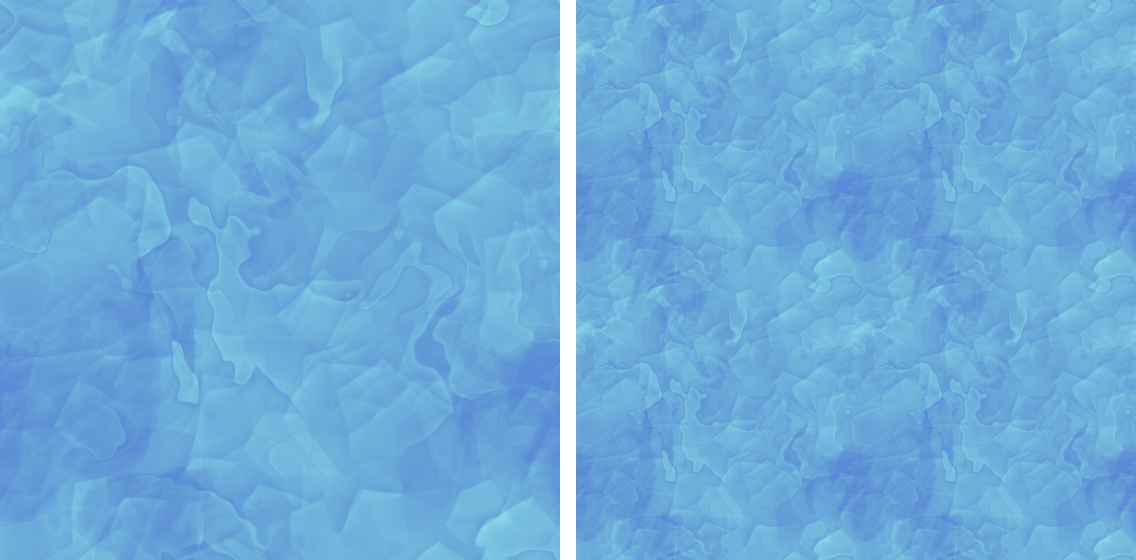
Left: one tile. Right: repeated 2 by 2.
Reproduce this texture procedurally as a Shadertoy shader.

```glsl
// Seamless blue ice: faint overlapping plates, rounded cells, creased folds
// and dark crusty hollows are summed into one tone, which picks the colour.
// Every layer lives on a grid with a whole number of cells, so it tiles.

#define DEEP_BLUE vec3(0.38, 0.60, 0.84)
#define TONE_MEAN 0.53
#define BROAD_AMOUNT 1.25
#define PLATE_EDGE 0.55
#define PLATE_TONE 0.30
#define CELL_TONE 0.24
#define CELL_RIDGE 0.26
#define FOLD_AMOUNT 0.85
#define CRUST_DEPTH 0.40
#define GRAIN 2.2
#define EDGE_WIDTH 0.002
#define LIGHT vec2(-0.6, 0.8)

float hash(vec2 p) {
    return fract(sin(dot(p, vec2(127.1, 311.7))) * 43758.5453);
}

vec2 hash2(vec2 p) {
    return vec2(hash(p), hash(p + 17.3));
}

// Value noise that wraps after n cells
float noise(vec2 uv, float n, float seed) {
    vec2 p = uv * n, i = floor(p), f = p - i;
    f = f * f * f * (f * (f * 6.0 - 15.0) + 10.0);
    vec2 a = mod(i, n) + seed, b = mod(i + 1.0, n) + seed;
    return mix(mix(hash(a), hash(vec2(b.x, a.y)), f.x),
               mix(hash(vec2(a.x, b.y)), hash(b), f.x), f.y);
}

float fbm(vec2 uv, float n, float seed, int octaves) {
    float sum = 0.0, total = 0.0, gain = 1.0;
    for (int i = 0; i < octaves; i++) {
        sum += gain * noise(uv, n, seed);
        total += gain;
        gain *= 0.5;
        n *= 2.0;
        seed += 5.7;
    }
    return sum / total;
}

// Bright on the positive side of an edge, dark on the other, fading away
float lip(float d, float width, float fade) {
    return d / (abs(d) + width) * exp(-abs(d) / fade);
}

// Scattered translucent five-sided plates, one per grid cell
float plates(vec2 uv, float n, float seed) {
    vec2 p = uv * n, cell = floor(p);
    float tone = 0.0;
    for (int y = -1; y <= 1; y++)
    for (int x = -1; x <= 1; x++) {
        vec2 c = cell + vec2(x, y);
        vec2 id = mod(c, n) + seed;
        vec2 rel = p - c - hash2(id);
        float turn = hash(id + 3.1), d = -9.0, edge = 0.0;
        for (int k = 0; k < 5; k++) {
            vec2 rnd = hash2(id + 7.7 + 2.3 * float(k));
            float angle = 6.2832 * (float(k) + 0.5 * rnd.x + 5.0 * turn) / 5.0;
            vec2 normal = vec2(cos(angle), sin(angle));
            float side = dot(rel, normal) - mix(0.24, 0.58, rnd.y);
            if (side > d) {
                d = side;
                edge = (0.3 + 0.7 * dot(normal, LIGHT)) * (0.4 + 0.6 * rnd.x);
            }
        }
        d /= n;
        vec2 tilt = hash2(id + 41.0) - 0.5;
        float inside = 1.0 - smoothstep(-EDGE_WIDTH, EDGE_WIDTH, d);
        tone += PLATE_TONE * inside * (hash(id + 29.0) - 0.5 + dot(rel, tilt));
        tone += PLATE_EDGE * edge * lip(-d, EDGE_WIDTH, 0.011);
    }
    return tone;
}

// Weighted Voronoi cells, whose borders are arcs: x = tone, y = border gap
vec2 roundCells(vec2 uv, float n, float seed) {
    vec2 p = uv * n, cell = floor(p);
    float nearest = 9.0, second = 9.0, tone = 0.0;
    for (int y = -2; y <= 2; y++)
    for (int x = -2; x <= 2; x++) {
        vec2 c = cell + vec2(x, y);
        vec2 id = mod(c, n) + seed;
        float d = length(p - c - hash2(id)) * mix(0.75, 1.35, hash(id + 9.1));
        if (d < nearest) {
            second = nearest;
            nearest = d;
            tone = hash(id + 23.0) - 0.5;
        } else second = min(second, d);
    }
    return vec2(tone, second - nearest);
}

void mainImage(out vec4 fragColor, in vec2 fragCoord) {
    vec2 uv = fragCoord / iResolution.xy;
    vec2 warp = vec2(fbm(uv, 4.0, 3.0, 4), fbm(uv, 4.0, 61.0, 4)) - 0.5;
    vec2 bent = uv + 0.45 * warp, nudged = uv + 0.05 * warp;

    // Broad drift and plates
    float tone = TONE_MEAN + BROAD_AMOUNT * (fbm(bent, 3.0, 11.0, 4) - 0.5);
    tone += plates(nudged, 5.0, 83.0) + plates(nudged, 8.0, 131.0);

    // Rounded cells with pale ridges that come and go
    vec2 cells = roundCells(uv + 0.12 * warp, 9.0, 37.0);
    float ridgeMask = smoothstep(0.35, 0.8, noise(uv, 6.0, 19.0));
    tone += CELL_TONE * cells.x * smoothstep(0.0, 0.07, cells.y);
    tone += CELL_RIDGE * ridgeMask * exp(-cells.y / 0.04);

    // Creased folds at two scales
    float fold = fbm(bent, 4.0, 47.0, 3) - 0.5;
    float crease = fbm(bent, 7.0, 71.0, 3) - 0.5;
    float foldMask = smoothstep(0.42, 0.78, noise(uv, 5.0, 53.0));
    float creaseMask = smoothstep(0.45, 0.85, noise(uv, 6.0, 97.0));
    tone += FOLD_AMOUNT * foldMask * lip(fold, 0.006, 0.030);
    tone += 0.7 * FOLD_AMOUNT * creaseMask * lip(crease, 0.010, 0.035);

    // Dark hollows with crinkled rims, and grain lit from one side
    float grain = fbm(uv, 24.0, 29.0, 3);
    float slope = grain - fbm(uv + 0.003 * LIGHT, 24.0, 29.0, 3);
    float crust = fbm(bent, 4.0, 109.0, 3) + 0.14 * (grain - 0.5) - 0.61;
    float rough = smoothstep(-0.03, 0.03, crust);
    tone -= CRUST_DEPTH * smoothstep(-0.01, 0.09, crust);
    tone -= 0.28 * lip(crust, 0.004, 0.014);
    tone += GRAIN * slope * (0.12 + 0.88 * rough);

    // Tone to colour, gently curved towards pale cyan
    tone = clamp(tone, -0.5, 1.5);
    vec3 color = DEEP_BLUE + tone * vec3(0.07, 0.13, 0.01)
               + tone * tone * vec3(0.02, 0.02, 0.025);
    fragColor = vec4(color, 1.0);
}
```
